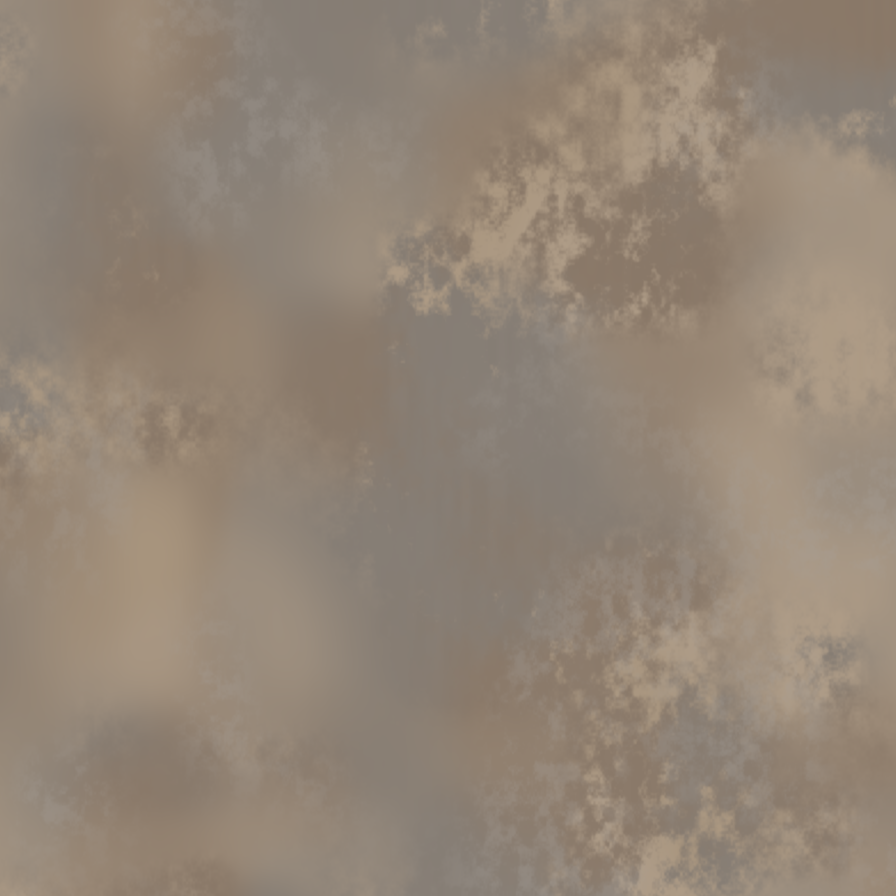
A Shadertoy shader for this texture:

```glsl
// Weathered plaster: soft clouds of brown, grey and tan with ragged worn patches.
// Smooth noise sets the clouds; a mask adds fine fractal noise to their edges,
// so that they are blurred in some places and crumbled in others.

#define CLOUD_SCALE 4.6
#define GRAIN_SCALE 36.0
#define GRAIN_STRETCH 1.3
#define GRAIN_DEPTH 0.85
#define TAN_LEVEL 0.60
#define SOFT_EDGE 0.33
#define RAGGED_EDGE 0.17
#define VEIL_STRENGTH 0.42

const vec3 BROWN = vec3(0.540, 0.472, 0.408);
const vec3 GREY  = vec3(0.525, 0.492, 0.458);
const vec3 TAN   = vec3(0.680, 0.608, 0.525);
const vec3 OCHRE = vec3(0.650, 0.570, 0.470);
const vec3 PALE  = vec3(0.650, 0.625, 0.600);

float hash(vec2 p) {
    return fract(sin(dot(p, vec2(127.1, 311.7))) * 43758.55);
}

// Value noise with quintic blending
float noise(vec2 p) {
    vec2 cell = floor(p);
    vec2 f = fract(p);
    f = f * f * f * (f * (f * 6.0 - 15.0) + 10.0);
    float low = mix(hash(cell), hash(cell + vec2(1.0, 0.0)), f.x);
    float high = mix(hash(cell + vec2(0.0, 1.0)), hash(cell + vec2(1.0, 1.0)), f.x);
    return mix(low, high, f.y);
}

float fbm(vec2 p) {
    float sum = 0.0;
    float weight = 0.5;
    float total = 0.0;
    for (int i = 0; i < 4; i++) {
        sum += weight * noise(p);
        total += weight;
        p = p * 2.03 + vec2(17.3, 9.1);
        weight *= 0.66;
    }
    return sum / total;
}

// Two blurred octaves for the large clouds
float cloud(vec2 p) {
    return 0.64 * noise(p) + 0.36 * noise(p * 1.9 + 31.7);
}

void mainImage(out vec4 fragColor, in vec2 fragCoord) {
    vec2 uv = fragCoord / iResolution.y;

    // Bend the cloud grid so that its cells do not show
    vec2 bend = vec2(noise(uv * 4.0 + 3.7), noise(uv * 4.0 + 58.2)) - 0.5;
    vec2 p = (uv + 0.08 * bend) * CLOUD_SCALE;

    // Fine grain, slightly drawn out along the vertical
    vec2 grainPos = uv * GRAIN_SCALE * vec2(GRAIN_STRETCH, 1.0);
    float grain = fbm(grainPos + 7.0) - 0.5;
    float fleck = fbm(grainPos * 1.2 + 83.0) - 0.5;
    float ragged = smoothstep(0.42, 0.78, cloud(p * 1.1 + 12.4));

    // Dark ground from brown to cool grey
    float hue = cloud(p + 41.3) + 0.2 * ragged * fleck;
    vec3 color = mix(BROWN, GREY, smoothstep(0.22, 0.66, hue));

    // Tan layer, blurred or crumbled at its edge
    float height = cloud(p + 72.6) + GRAIN_DEPTH * ragged * grain;
    float edge = mix(SOFT_EDGE, RAGGED_EDGE, ragged);
    float cover = smoothstep(TAN_LEVEL - edge, TAN_LEVEL + edge, height);
    vec3 light = mix(TAN, OCHRE, 0.5 * smoothstep(0.55, 0.8, cloud(p + 96.1)));
    color = mix(color, light, cover);

    // Thin pale veils: a soft haze broken into small flecks
    float veilArea = smoothstep(0.46, 0.82, cloud(p * 1.1 + 125.8));
    float veil = veilArea * mix(0.45, smoothstep(-0.12, 0.26, fleck), 0.7);
    color = mix(color, PALE, VEIL_STRENGTH * veil);

    // Faint upright streaks
    float streak = noise(uv * vec2(100.0, 18.0)) - 0.5;
    color += 0.007 * streak * (0.3 + ragged);

    fragColor = vec4(color, 1.0);
}
```
